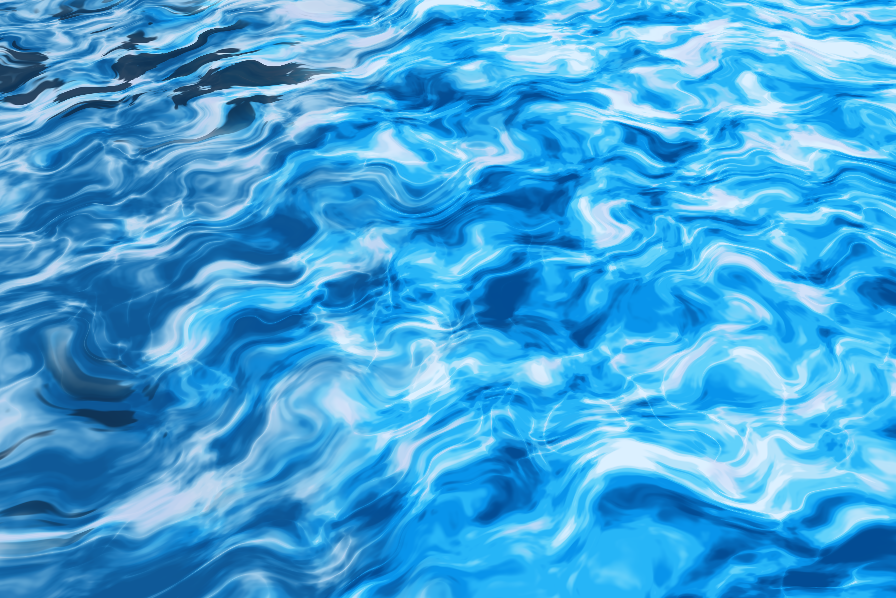
A WebGL 2 fragment shader for this texture:

```glsl
#version 300 es
precision highp float;
// Sunlit turquoise water seen at a slant: a receding plane carries warped,
// stretched noise for swell, ridged noise for bright filaments, and a tone
// ramp from deep blue to pale sky. Grey haze and dark glints lie on the left.
uniform vec2 u_resolution;
out vec4 fragColor;

float hash(vec2 cell) {
  vec3 h = fract(vec3(cell.xyx) * 0.1031);
  h += dot(h, h.yzx + 33.33);
  return fract((h.x + h.y) * h.z);
}

float noise(vec2 p) {
  vec2 cell = floor(p);
  vec2 f = fract(p);
  f = f * f * f * (f * (f * 6.0 - 15.0) + 10.0);
  float low = mix(hash(cell), hash(cell + vec2(1.0, 0.0)), f.x);
  float high = mix(hash(cell + vec2(0.0, 1.0)), hash(cell + vec2(1.0)), f.x);
  return mix(low, high, f.y);
}

// Layered noise centred on zero; each octave turns a little.
float fbm(vec2 p, int octaves) {
  mat2 turn = mat2(0.96, 0.28, -0.28, 0.96);
  float sum = 0.0;
  float amplitude = 0.5;
  for (int i = 0; i < octaves; i++) {
    sum += amplitude * (noise(p) - 0.5);
    p = turn * p * 2.03 + vec2(17.3, 9.1);
    amplitude *= 0.55;
  }
  return sum;
}

// Thin bright lines along the mid level of noise.
float filaments(vec2 p, float sharpness) {
  float n = 0.7 * noise(p) + 0.3 * noise(p * 2.1 + 5.7);
  return pow(1.0 - abs(2.0 * n - 1.0), sharpness);
}

// Soft round patch, one at its centre.
float patchAt(vec2 p, vec2 center, vec2 radius) {
  vec2 d = (p - center) / radius;
  return exp(-dot(d, d));
}

// Screen position to water plane, finer and flatter towards the top.
vec2 waterPlane(vec2 p) {
  float depth = 1.0 / (1.9 - p.y);
  return vec2((p.x - 0.75) * depth, 2.0 * depth);
}

// Coordinates along and across the wave crests, which bend on the right.
vec2 crestFlow(vec2 q) {
  vec2 warp = vec2(fbm(q * 6.0, 3), fbm(q * 6.0 + 41.0, 3));
  float bend = max(q.x, 0.0);
  vec2 flow = vec2(q.x + 0.5 * q.y, q.y - 0.6 * q.x + 0.5 * bend * bend);
  return flow + 0.24 * warp;
}

vec3 waterRamp(float tone) {
  vec3 color = mix(vec3(0.01, 0.30, 0.58), vec3(0.02, 0.41, 0.72), smoothstep(0.0, 0.10, tone));
  color = mix(color, vec3(0.03, 0.58, 0.92), smoothstep(0.10, 0.27, tone));
  color = mix(color, vec3(0.15, 0.71, 0.97), smoothstep(0.32, 0.50, tone));
  color = mix(color, vec3(0.38, 0.82, 0.98), smoothstep(0.58, 0.76, tone));
  color = mix(color, vec3(0.71, 0.89, 0.98), smoothstep(0.80, 0.92, tone));
  return mix(color, vec3(0.86, 0.94, 1.0), smoothstep(0.95, 1.0, tone));
}

void main() {
  vec2 uv = gl_FragCoord.xy / u_resolution;
  vec2 q = waterPlane(vec2(uv.x * 1.5, uv.y));
  vec2 flow = crestFlow(q);

  // Broad light and shade over the scene
  float light = 0.24 * smoothstep(0.62, 1.0, uv.y) + 0.12 * (uv.x - 0.5) - 0.02;
  light += 0.09 * patchAt(uv, vec2(0.66, 0.3), vec2(0.25, 0.2));
  light -= 0.16 * patchAt(uv, vec2(0.45, 0.57), vec2(0.2, 0.12));
  light -= 0.08 * patchAt(uv, vec2(0.15, 0.5), vec2(0.2, 0.25));
  light -= 0.20 * patchAt(uv, vec2(0.8, 0.0), vec2(0.2, 0.08));

  // Seabed, swell and chop
  float seabed = fbm(q * vec2(8.0, 9.0) + 3.0, 5);
  float swell = fbm(flow * vec2(7.5, 17.0) + 8.0, 5);
  float chop = fbm(flow * vec2(19.0, 38.0) + 23.0, 3);
  float tone = light + 0.75 * seabed + 1.3 * swell + 0.95 * chop;

  // Filaments along the crests, and a weaker steep set across them
  float broadLines = filaments(flow * vec2(7.0, 17.0) + 61.0, 7.0);
  float fineLines = filaments(flow * vec2(13.0, 32.0) + 87.0, 8.0);
  vec2 steep = vec2(flow.x - 0.35 * flow.y, 0.6 * flow.y + 0.5 * flow.x);
  float steepLines = filaments(steep * vec2(22.0, 9.0) + 35.0, 10.0);
  float lineMask = smoothstep(-0.10, 0.15, fbm(q * 9.0 + 70.0, 2));
  float steepMask = smoothstep(0.0, 0.15, fbm(q * 8.0 + 15.0, 2)) * (1.0 - smoothstep(0.4, 0.8, uv.y));
  tone += 0.32 * (broadLines - 0.25) + 0.34 * lineMask * (fineLines - 0.2);
  tone += 0.26 * steepMask * (steepLines - 0.15);

  // Faint ring-like ripples in scattered spots
  float rippleMask = smoothstep(0.02, 0.18, fbm(q * 9.0 + 31.0, 2));
  tone += 0.06 * rippleMask * sin(230.0 * flow.y + 60.0 * flow.x);
  tone = smoothstep(-0.62, 0.62, tone);
  vec3 color = waterRamp(tone);

  // Grey sky haze on the left, a lilac tint on some crests
  float haze = 1.0 - smoothstep(0.08, 0.60, uv.x + 0.9 * fbm(flow * vec2(7.0, 14.0) + 12.0, 4));
  vec3 hazeColor = mix(vec3(0.08, 0.37, 0.60), vec3(0.74, 0.81, 0.91), smoothstep(0.08, 0.92, tone));
  color = mix(color, hazeColor, 0.72 * haze);
  float lilac = smoothstep(0.02, 0.2, fbm(flow * vec2(9.0, 20.0) + 50.0, 3)) * smoothstep(0.65, 0.9, tone);
  color = mix(color, vec3(0.76, 0.81, 0.95), 0.45 * lilac);

  // Dark glints at the far left, with a few strays nearer
  float glintArea = patchAt(uv, vec2(0.12, 0.88), vec2(0.22, 0.11));
  glintArea = max(glintArea, 0.5 * patchAt(uv, vec2(0.08, 0.25), vec2(0.18, 0.2)));
  float glint = fbm(flow * vec2(8.0, 22.0) + 95.0, 4) + 0.2 * glintArea;
  color = mix(color, vec3(0.06, 0.17, 0.28), 0.85 * smoothstep(0.20, 0.26, glint) * smoothstep(0.1, 0.5, glintArea));

  fragColor = vec4(clamp(color, 0.0, 1.0), 1.0);
}
```
